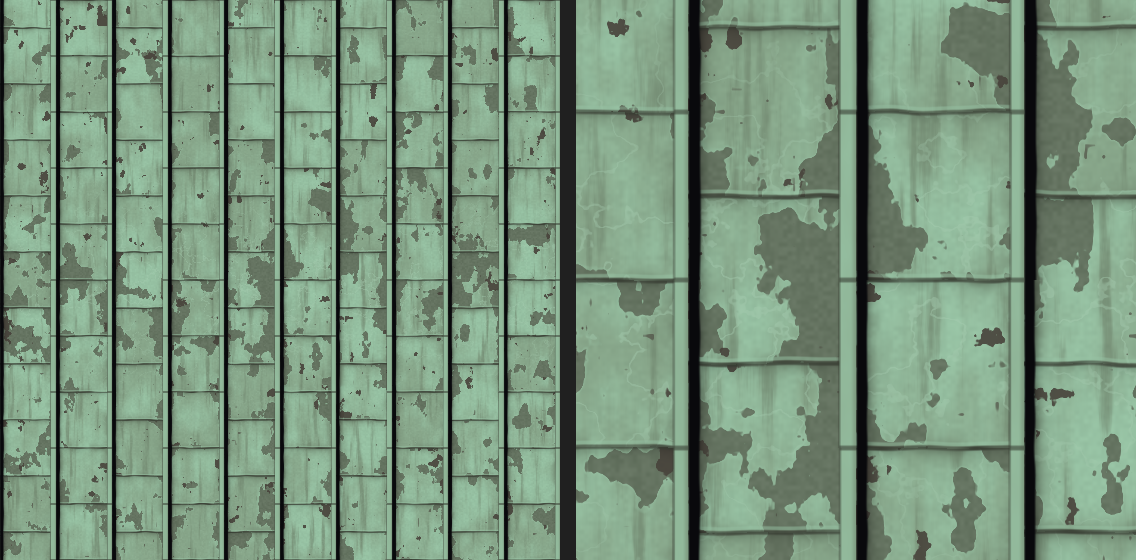
Left: the whole. Right: its middle third, enlarged.
Write a three.js fragment shader that draws this texture.

```glsl
// Weathered copper cladding: ten columns of square verdigris panels, staggered by half
// a panel, divided by raised battens and black gaps. Layered value noise adds stains,
// streaks and flaked patches, whose amount changes from panel to panel.
varying vec2 vUv;

float hash(vec2 p) {
  return fract(sin(dot(p, vec2(127.1, 311.7))) * 43758.5453);
}

float noise(vec2 p) {
  vec2 i = floor(p), f = fract(p);
  f = f * f * (3.0 - 2.0 * f);
  return mix(mix(hash(i), hash(i + vec2(1.0, 0.0)), f.x),
             mix(hash(i + vec2(0.0, 1.0)), hash(i + 1.0), f.x), f.y);
}

float fbm(vec2 p) {
  float sum = 0.0, amp = 0.5;
  for (int i = 0; i < 5; i++) {
    sum += amp * noise(p);
    p = p * 2.03 + 17.3;
    amp *= 0.5;
  }
  return sum;
}

// Soft line of half width w around d = 0
float line(float d, float w) {
  return 1.0 - smoothstep(w * 0.4, w * 1.6, abs(d));
}

void main() {
  vec3 paleGreen = vec3(0.59, 0.76, 0.64);
  vec3 dullGreen = vec3(0.53, 0.65, 0.54);
  vec3 stainGreen = vec3(0.43, 0.51, 0.42);
  vec3 flakeGrey = vec3(0.38, 0.43, 0.36);
  vec3 rustBrown = vec3(0.28, 0.26, 0.23);
  vec3 seamDark = vec3(0.22, 0.24, 0.20);
  vec3 gapBlack = vec3(0.035, 0.035, 0.048);

  // Panel grid: even columns sit half a panel lower
  vec2 p = vUv * 10.0;
  float column = floor(p.x);
  float x = fract(p.x);
  float stagger = 0.5 * (1.0 - mod(column, 2.0));
  float wobble = (noise(p * vec2(5.0, 2.0)) - 0.5) * 0.018;
  float rowPos = p.y + stagger + wobble;
  vec2 panel = vec2(column, floor(rowPos));
  float y = fract(rowPos);
  float tone = hash(panel + 3.7);
  vec2 q = p + 9.0 * vec2(hash(panel), hash(panel + 5.3));

  // Mottled patina, vertical run marks and fine grain
  float mottle = fbm(q * vec2(2.6, 2.1));
  float streak = fbm(q * vec2(13.0, 1.1) + 40.0);
  float grain = noise(p * 38.0);
  vec3 color = mix(paleGreen, dullGreen,
                   smoothstep(0.25, 0.75, mottle * 0.75 + streak * 0.35 + (tone - 0.5) * 0.35));
  color = mix(color, stainGreen, 0.6 * smoothstep(0.54, 0.8, streak));
  color *= 0.975 + 0.05 * grain;

  // Grime gathered along the panel borders
  float side = min(x - 0.07, 0.91 - x);
  float border = min(side, min(y, 1.0 - y));
  float grime = exp(-max(border, 0.0) * 16.0) * smoothstep(0.25, 0.7, fbm(p * 4.0 + 8.0));
  color = mix(color, stainGreen, 0.8 * grime);

  // Pale veins and flaked patches, heaviest in a band across the middle
  float band = exp(-pow((vUv.y - 0.49) / 0.13, 2.0));
  float vein = line(fbm(q * 2.8 + 21.0) - 0.47, 0.012);
  color = mix(color, vec3(0.65, 0.80, 0.69), vein * (0.1 + 0.3 * band));
  float edgeBias = 0.13 * exp(-max(side, 0.0) * 7.0);
  float wear = 0.10 * (hash(panel + 11.0) - 0.5) + 0.07 * band + edgeBias;
  float flakes = fbm(q * vec2(3.4, 2.5) + 60.0) + wear;
  color = mix(color, paleGreen, 0.35 * smoothstep(0.64, 0.675, flakes));
  color = mix(color, flakeGrey + 0.05 * (grain - 0.5), 0.92 * smoothstep(0.675, 0.69, flakes));

  // Small brown scars, more common in the upper left
  float scarBias = 0.06 * smoothstep(0.5, 0.0, vUv.x) * smoothstep(0.45, 0.8, vUv.y)
                 + 0.08 * (hash(panel + 23.0) - 0.5);
  float scars = fbm(q * vec2(5.0, 3.8) + 90.0) + scarBias + edgeBias * 0.35;
  color = mix(color, rustBrown, 0.9 * smoothstep(0.735, 0.755, scars));
  float pits = noise(p * vec2(19.0, 15.0) + 30.0) + 0.25 * mottle;
  color = mix(color, rustBrown, 0.6 * smoothstep(1.08, 1.13, pits));

  // Horizontal lap seam with a shaded lower side and a lit lip
  float seam = y > 0.5 ? y - 1.0 : y;
  float seamWear = 0.45 + 0.5 * noise(p * vec2(7.0, 3.0) + 70.0);
  color *= 1.0 - 0.20 * exp(seam * 30.0) * step(seam, 0.0);
  color = mix(color, paleGreen, 0.5 * line(seam - 0.026, 0.011));
  color = mix(color, seamDark, seamWear * line(seam, 0.013));

  // Raised batten on the right, jointed at every whole row
  float battenEdge = 0.905 + 0.012 * mod(column, 2.0) + 0.008 * (hash(vec2(column, floor(p.y))) - 0.5);
  float batten = smoothstep(battenEdge - 0.006, battenEdge + 0.006, x);
  vec3 battenColor = mix(paleGreen, dullGreen, 0.65 * fbm(p * vec2(6.0, 2.0) + 50.0));
  battenColor = mix(battenColor, stainGreen, 0.5 * smoothstep(0.965, 1.0, x));
  float joint = fract(p.y + 0.5) - 0.5;
  battenColor = mix(battenColor, seamDark, 0.6 * line(joint, 0.014));
  color = mix(color, battenColor, batten);
  color = mix(color, seamDark, (0.25 + 0.3 * streak) * line(x - battenEdge, 0.008));

  // Black gap on the left, with a soft shadow on the panel beside it
  float jog = 0.012 * (hash(vec2(column, floor(p.y / 5.0))) - 0.5);
  float gapEnd = 0.068 + jog + 0.008 * (noise(vec2(column * 9.0, p.y * 6.0)) - 0.5);
  color *= 1.0 - 0.35 * exp(-max(x - gapEnd, 0.0) * 38.0);
  float gap = smoothstep(0.0, 0.012, x) * (1.0 - smoothstep(gapEnd - 0.008, gapEnd + 0.010, x));
  color = mix(color, gapBlack, gap);

  gl_FragColor = vec4(color, 1.0);
}
```
